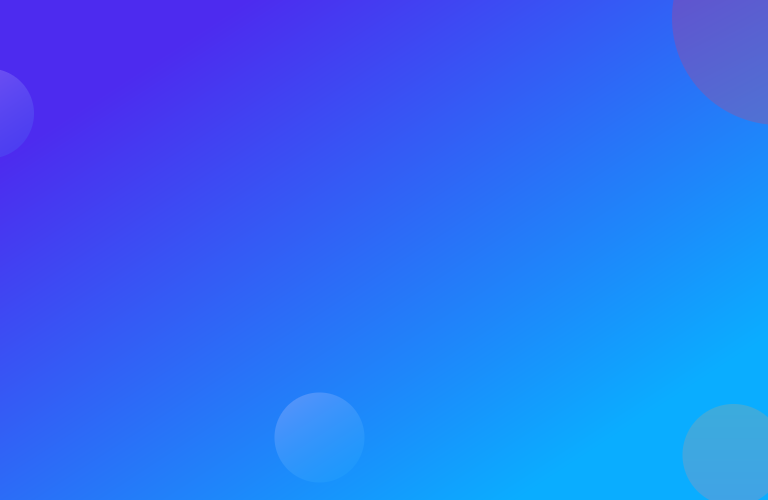
This background is drawn by a WebGL 1 fragment shader. Its source:

```glsl
precision highp float;
// Diagonal violet-to-cyan gradient with four translucent discs at the edges.

uniform vec2 u_resolution;

const vec3 VIOLET = vec3(0.302, 0.168, 0.937);
const vec3 CYAN = vec3(0.039, 0.680, 1.000);
const vec3 PALE = vec3(1.00, 0.88, 1.00);
const vec3 SKY = vec3(0.28, 0.78, 1.00);
const vec3 ROSE = vec3(0.94, 0.16, 0.34);
const vec3 CORAL = vec3(0.88, 0.24, 0.38);
const vec3 SAND = vec3(0.82, 0.65, 0.45);
const vec3 BLUSH = vec3(0.90, 0.51, 0.61);

// Position along an axis: 0 at -halfLength, 1 at +halfLength.
float alongAxis(vec2 p, vec2 axis, float halfLength) {
  return clamp(0.5 + 0.5 * dot(p, normalize(axis)) / halfLength, 0.0, 1.0);
}

// Lays a tinted disc over a base; alpha.x and alpha.y are its start and end opacity.
vec3 addDisc(vec3 base, vec2 p, float radius, vec2 axis,
             vec3 startTint, vec3 endTint, vec2 alpha, float pixel) {
  float coverage = clamp(0.5 - (length(p) - radius) / pixel, 0.0, 1.0);
  float t = alongAxis(p, axis, radius);
  vec3 tint = mix(startTint, endTint, t);
  return mix(base, tint, coverage * mix(alpha.x, alpha.y, t));
}

void main() {
  // Canvas height is one unit; the right edge lies at x = aspect.
  float pixel = 1.0 / u_resolution.y;
  vec2 p = gl_FragCoord.xy * pixel;
  float aspect = u_resolution.x * pixel;
  vec2 fall = vec2(0.545, -0.839);
  vec2 down = vec2(0.0, -1.0);

  // Background
  float t = alongAxis(p - 0.5 * vec2(aspect, 1.0), fall, 0.569);
  vec3 color = mix(VIOLET, CYAN, t);

  // Small pale discs: left edge and lower middle
  vec2 paleAlpha = vec2(0.21, 0.12);
  color = addDisc(color, p - vec2(-0.022, 0.773), 0.090, fall,
                  PALE, SKY, paleAlpha, pixel);
  color = addDisc(color, p - vec2(0.416 * aspect, 0.125), 0.090, fall,
                  PALE, SKY, paleAlpha, pixel);

  // Warm discs: upper right and lower right corners
  color = addDisc(color, p - vec2(aspect + 0.022, 0.964), 0.214, down,
                  ROSE, CORAL, vec2(0.25), pixel);
  color = addDisc(color, p - vec2(aspect - 0.069, 0.090), 0.102, down,
                  SAND, BLUSH, vec2(0.25), pixel);

  gl_FragColor = vec4(color, 1.0);
}
```
